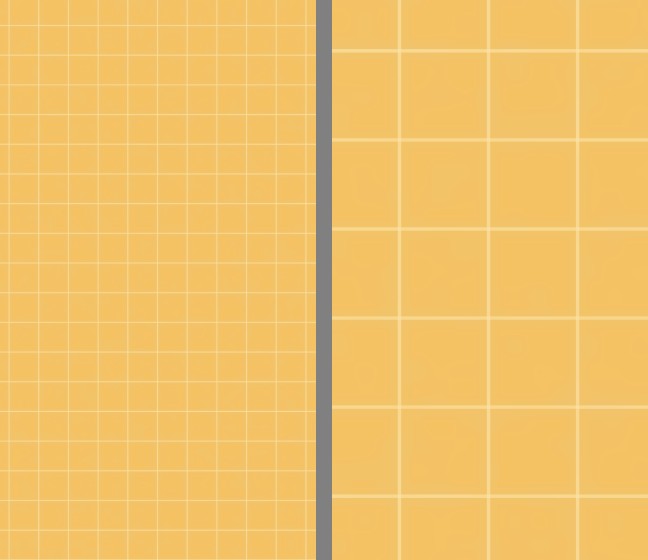
Left, the full canvas; right, a detail of the centre.
Write a WebGL 2 fragment shader that draws this pattern.

```glsl
#version 300 es
precision highp float;

#define PITCH 0.09395
#define GRID_OFFSET vec2(0.0287, 0.0004)
#define LINE_WIDTH 0.0036
#define LINE_OPACITY 0.72
#define LINE_FADE 0.22
#define MOTTLE_SCALE 38.0

uniform vec2 u_resolution;
out vec4 fragColor;

const vec3 AMBER = vec3(0.96, 0.76, 0.39);
const vec3 DULL_AMBER = vec3(0.94, 0.77, 0.43);
const vec3 CREAM = vec3(0.985, 0.89, 0.65);

float hash(vec2 p) {
    vec3 q = fract(p.xyx * 0.1031);
    q += dot(q, q.yzx + 33.33);
    return fract((q.x + q.y) * q.z);
}

float valueNoise(vec2 p) {
    vec2 cell = floor(p);
    vec2 f = fract(p);
    f = f * f * (3.0 - 2.0 * f);
    float low = mix(hash(cell), hash(cell + vec2(1.0, 0.0)), f.x);
    float high = mix(hash(cell + vec2(0.0, 1.0)), hash(cell + vec2(1.0)), f.x);
    return mix(low, high, f.y);
}

// Antialiased coverage of a line centred at distance zero
float lineCoverage(float dist, float pixel) {
    float halfWidth = 0.5 * LINE_WIDTH;
    float inside = min(dist + 0.5 * pixel, halfWidth) - max(dist - 0.5 * pixel, -halfWidth);
    return clamp(inside / pixel, 0.0, 1.0);
}

void main() {
    float pixel = 1.0 / u_resolution.x;
    vec2 uv = gl_FragCoord.xy * pixel;

    // Signed distance to the nearest line on each axis
    vec2 grid = (uv - GRID_OFFSET) / PITCH;
    vec2 lineId = floor(grid + 0.5);
    vec2 dist = (grid - lineId) * PITCH;

    // Slight fading between and along the lines
    vec2 fade = vec2(hash(vec2(lineId.x + 20.0, 3.0)), hash(vec2(lineId.y + 20.0, 11.0)));
    fade = mix(fade, vec2(valueNoise(uv * 24.0 + 50.0)), 0.4);
    vec2 strength = LINE_OPACITY * (1.0 - LINE_FADE * fade);
    vec2 lines = strength * vec2(lineCoverage(dist.x, pixel), lineCoverage(dist.y, pixel));
    float ink = 1.0 - (1.0 - lines.x) * (1.0 - lines.y);

    // Faint dull patches, mostly beside the lines
    float beside = 1.0 - smoothstep(0.004, 0.016, min(abs(dist.x), abs(dist.y)));
    float mottle = smoothstep(0.45, 0.85, valueNoise(uv * MOTTLE_SCALE));
    vec3 color = mix(AMBER, DULL_AMBER, clamp(0.3 * mottle + 0.4 * beside, 0.0, 1.0));

    fragColor = vec4(mix(color, CREAM, ink), 1.0);
}
```
